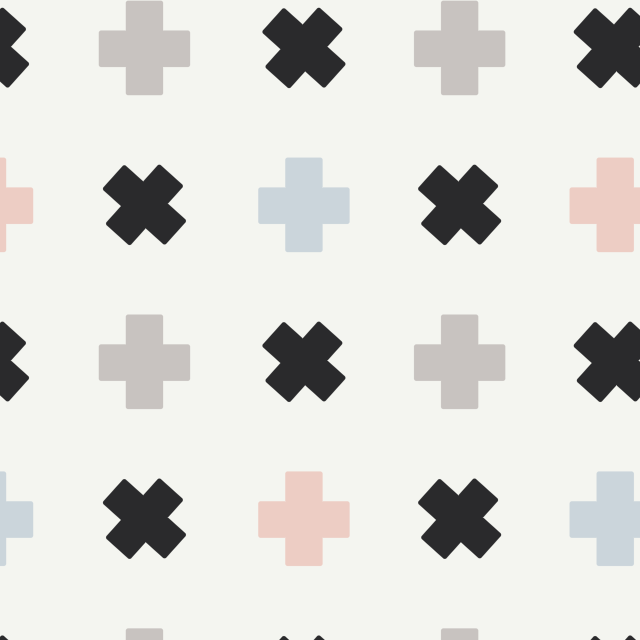
Reproduce this pattern procedurally as a three.js fragment shader.

```glsl
// Scattered-looking grid of rounded plus signs alternating with tilted dark crosses.
// Each cell finds its nearest mark, measures two rounded bars as a distance,
// and picks shape and colour from the parity of its column and row.

#define PITCH 0.2452                     // spacing of the marks
#define FIRST vec2(-0.0195, 0.0749)      // first mark, from the upper left
#define TILT -0.733                      // turn of the dark crosses, radians
#define CORNER 0.0039                    // rounding of the bar ends
#define SOFT 0.0011                      // half width of the smoothed edge
#define PAPER vec3(0.957, 0.961, 0.941)
#define INK vec3(0.165, 0.165, 0.173)
#define GREY vec3(0.784, 0.765, 0.753)
#define BLUE vec3(0.796, 0.835, 0.859)
#define PINK vec3(0.929, 0.804, 0.769)

varying vec2 vUv;

float roundedBar(vec2 p, vec2 halfSize) {
  vec2 q = abs(p) - halfSize + CORNER;
  return length(max(q, 0.0)) + min(max(q.x, q.y), 0.0) - CORNER;
}

// Upright mark, its level bar sitting slightly below the middle.
float plusSign(vec2 p) {
  float upright = roundedBar(p, vec2(0.0292, 0.0739));
  float level = roundedBar(p + vec2(0.0, 0.0013), vec2(0.0714, 0.0286));
  return min(upright, level);
}

// Tilted mark with one arm a little longer than the other.
float tiltedCross(vec2 p) {
  vec2 along = vec2(cos(TILT), sin(TILT));
  vec2 q = vec2(dot(p, along), dot(p, vec2(-along.y, along.x)));
  float longArm = roundedBar(q, vec2(0.0660, 0.0260));
  float shortArm = roundedBar(q, vec2(0.0260, 0.0632));
  return min(longArm, shortArm);
}

// Slight unevenness of the columns, repeating every four.
float columnShift(float column) {
  float k = mod(column, 4.0);
  return k < 1.5 ? 0.0 : (k < 2.5 ? 0.0040 : 0.0021);
}

void main() {
  // Nearest mark, with rows counted downwards
  vec2 fromTop = vec2(vUv.x, 1.0 - vUv.y) - FIRST;
  vec2 cell = floor(fromTop / PITCH + 0.5);
  vec2 p = fromTop - cell * PITCH;
  p.x -= columnShift(cell.x);
  p.y = -p.y;

  // Shape and colour of this cell
  float diagonal = mod(cell.x + cell.y, 4.0);
  bool isCross = mod(diagonal, 2.0) < 0.5;
  bool isGreyRow = mod(cell.y, 2.0) < 0.5;
  vec3 plusColour = isGreyRow ? GREY : (diagonal > 2.0 ? BLUE : PINK);
  vec3 colour = isCross ? INK : plusColour;
  float dist = isCross ? tiltedCross(p) : plusSign(p);

  float cover = 1.0 - smoothstep(-SOFT, SOFT, dist);
  gl_FragColor = vec4(mix(PAPER, colour, cover), 1.0);
}
```
